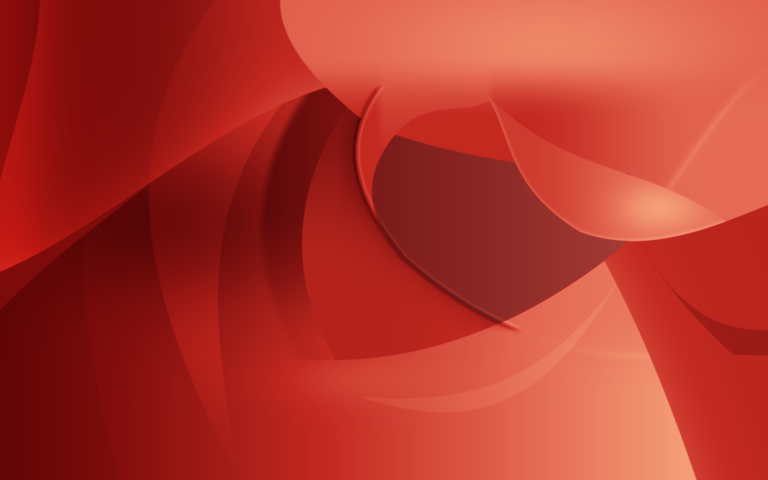
This background is drawn by a Shadertoy shader. Its source:

```glsl
// Overlapping translucent red and salmon sheets with curved folds and a soft glow.

const float SOFT = .011;              // half width of a smoothed edge
const vec2 CANVAS = vec2(7.68, 4.8);  // design units, y measured downwards

// Cubic passing through four knots
float cubic(float t, vec4 k, vec4 v) {
  float sum = 0.;
  for (int i = 0; i < 4; i++) {
    float w = v[i];
    for (int j = 0; j < 4; j++) if (j != i) w *= (t - k[j]) / (k[i] - k[j]);
    sum += w;
  }
  return sum;
}

// Approximate signed distance to a curve; swap the axes for upright curves
float edge(vec2 p, vec4 k, vec4 v) {
  float f = cubic(p.x, k, v);
  float slope = (cubic(p.x + .01, k, v) - f) / .01;
  return (p.y - f) / sqrt(1. + slope * slope);
}

float fill(float d) { return smoothstep(-SOFT, SOFT, d); }
float line(float d, float w) { return exp(-d * d / (w * w)); }
float span(float v, float a, float b) {
  return smoothstep(a - .05, a + .05, v) * smoothstep(b + .05, b - .05, v);
}
float glow(vec2 p, vec2 center, vec2 size) {
  vec2 q = (p - center) / size;
  return exp(-dot(q, q));
}

// Tone 0..1 from dark maroon to peach
vec3 palette(float t) {
  vec4 s = clamp(4. * t - vec4(0, 1, 2, 3), 0., 1.);
  vec3 c = mix(vec3(.34, .03, .03), vec3(.53, .08, .07), s.x);
  c = mix(c, vec3(.77, .16, .125), s.y);
  c = mix(c, vec3(.89, .4, .32), s.z);
  return mix(c, vec3(.97, .66, .49), s.w);
}

void mainImage(out vec4 fragColor, in vec2 fragCoord) {
  vec2 uv = fragCoord / iResolution.xy;
  vec2 p = vec2(uv.x, 1. - uv.y) * CANVAS, q = p.yx;
  float x = p.x, y = p.y;

  // Floor: maroon at left, peach at lower right
  float tone = .05 + .128 * x;
  tone -= .14 * smoothstep(5., 7.5, x) * smoothstep(4., 3., y);
  tone -= .3 * glow(p, vec2(1.9, 2.2), vec2(1.3, .75));
  tone += .07 * glow(p, vec2(3.4, 3.8), vec2(.8, .25));

  // Tall sheets at left
  float tall = edge(q, vec4(0,1.7,3.2,4.8), vec4(2.15,1.5,1.7,2.4));
  float tallEnd = edge(q, vec4(1,1.9,3,4.6), vec4(2.85,2.35,2.18,2.35));
  tone += .03 * fill(edge(q, vec4(2,3,4,4.8), vec4(.85,.85,1,1.2)));
  tone += .11 * fill(tall) * fill(-tallEnd) * smoothstep(4.8, 3.2, y);

  // Lower crescent veil
  float veilTop = edge(p, vec4(3.6,4.5,5.4,6.2), vec4(3.97,3.95,3.6,2.78));
  float veilBase = edge(p, vec4(3.6,4.3,5,6.2), vec4(3.97,4.12,4.02,2.78));
  tone += .05 * fill(veilTop) * fill(-veilBase) * span(x, 3.6, 6.2);

  // Dark hollow and the red panel inside it
  float rim = edge(p, vec4(3.3,4,5,6.3), vec4(3.6,3.54,3.23,2.4));
  float bowl = fill(-rim) * fill(6.3 - x);
  float hollow = edge(q, vec4(1,1.8,2.6,3.45), vec4(3,2.65,2.62,2.9));
  float shade = .03 + .33 * smoothstep(2., 3.5, y) + .2 * max(x - 2.65, 0.);
  tone = mix(tone, shade, smoothstep(-.04, .08, hollow) * bowl);
  float panel = edge(q, vec4(1.1,1.7,2.4,3.6), vec4(3.45,3.15,3.02,3.35));
  shade = .24 + .19 * smoothstep(1.2, 2.7, y) + .06 * smoothstep(3.6, 5., x);
  tone = mix(tone, shade, fill(panel) * bowl);

  // Sweeping arc, upright at first and then nearly level
  float arcHigh = edge(q, vec4(.85,1.4,2,2.6), vec4(3.8,3.56,3.66,4.05));
  float arcLow = -edge(p, vec4(4,5,6.2,7.68), vec4(2.55,3.23,3.55,3.48));
  float arc = y < 2.55 ? arcHigh : arcLow;
  float arcSpan = span(y, .88, 3.3) * span(x, 3.4, 5.2);
  tone -= .13 * exp(min(arc, 0.) * 9.) * fill(-arc) * arcSpan;
  tone += .05 * line(arcLow, .04) * smoothstep(5., 7., x);

  // Upper left drape with its fold
  float drape = edge(p, vec4(0,1.5,2.8,4), vec4(2.72,1.83,1.05,.8));
  float under = edge(p, vec4(0,.6,1.1,1.5), vec4(3.1,2.55,2.15,1.83));
  tone = mix(tone, .2, fill(drape) * fill(-under) * fill(1.5 - x));
  shade = .21 + .23 * exp(-x * x / .25) + .2 * smoothstep(1.3, 3., x)
        + .14 * exp(min(drape, 0.) * 3.) + .04 * fill(tall);
  float fold = edge(q, vec4(0,.5,.9,1.8), vec4(.4,.34,.25,0));
  shade -= .17 * fill(-fold) * span(y, -1., 1.85);
  tone = mix(tone, shade, fill(-drape));

  // Upper right salmon curtain, fading to red below
  float curtain = edge(q, vec4(0,.4,.7,1.18), vec4(2.8,2.9,3.1,3.6));
  curtain = y < 1.18 ? curtain : arc;
  float wingBase = edge(p, vec4(5.8,6.3,7,7.68), vec4(2.32,2.41,2.3,2.05));
  float light = .71 + .16 * glow(p, vec2(5.5, .45), vec2(1.8, .7));
  float ring = edge(p, vec4(3.85,4,4.3,4.87), vec4(1.5,1.3,1.12,1.02));
  float beam = edge(p, vec4(6.3,6.7,7.2,7.68), vec4(2.4,1.85,1.15,.67));
  shade = .5 + .23 * smoothstep(5.2, 7., x)
        + .08 * fill(-ring) * span(x, 3.8, 4.9) * smoothstep(1.6, 1.1, y)
        + (.04 * fill(beam) + .06 * line(beam, .04)) * fill(x - 6.3);
  shade = mix(light, shade, smoothstep(.55, 1.2, y));
  tone = mix(tone, shade, fill(curtain) * fill(x < 6.3 ? -rim : -wingBase));

  // Dark lens and the thin lines of the arc
  float lensLeft = edge(q, vec4(1.35,1.9,2.25,2.65), vec4(3.95,3.72,3.8,4.1));
  float lensTop = edge(p, vec4(3.9,4.5,5.2,5.8), vec4(1.33,1.5,1.63,1.7));
  float lens = fill(lensLeft) * fill(lensTop) * fill(arc) * bowl;
  tone = mix(tone, .19 + .07 * (x - 3.8), lens);
  tone += (.12 * line(arc - .035, .015) - .2 * line(arc, .025)) * arcSpan;

  // Bright wing
  float wingLeft = edge(q, vec4(.92,1.5,2,2.32), vec4(4.85,5.1,5.4,5.8));
  float wingTop = edge(p, vec4(4.85,5.6,6.7,7.68), vec4(.92,1.48,1.9,2.62));
  float side = x < 5.8 ? wingLeft : -wingBase;
  float wing = fill(side) * fill(wingTop) * fill(x - 4.85);
  shade = .57 + .19 * smoothstep(5.2, 6.5, x) + .12 * line(side, .025)
        + .2 * glow(p, vec2(6.6, 2.08), vec2(.45, .25));
  tone = mix(tone, shade, wing);

  // Narrow shadow trailing from the crossing
  float tailTop = edge(p, vec4(6.4,6.9,7.4,7.68), vec4(2.43,3.05,3.28,3.3));
  float tailBase = edge(p, vec4(6.4,6.8,7.3,7.68), vec4(2.43,3,3.52,3.9));
  tone -= .13 * fill(tailTop) * fill(-tailBase) * fill(x - 6.4) * fill(3.55 - y);

  // Purer red at left, dustier inside the lens
  vec3 color = palette(tone);
  color.gb *= mix(.6, 1., smoothstep(0., 3., x));
  color.gb += lens * (1. - wing) * (.04 + .03 * (x - 3.8));
  fragColor = vec4(color, 1);
}
```
